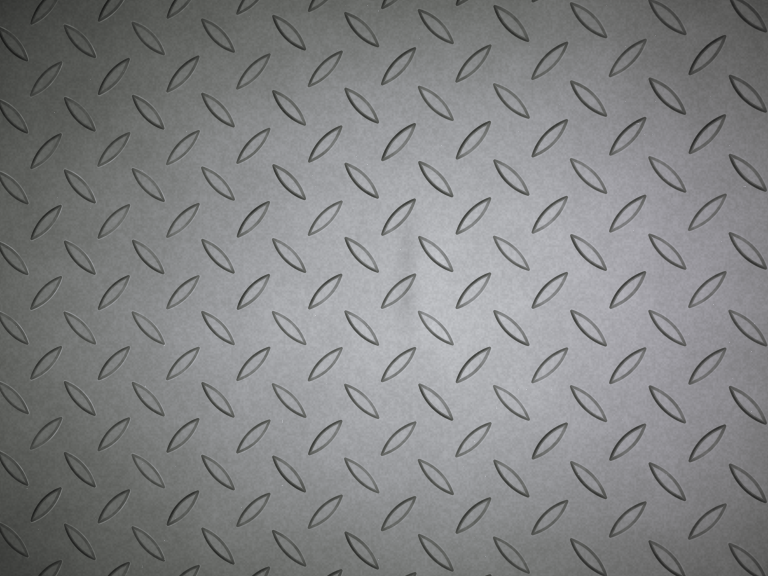
This texture is drawn by a Shadertoy shader. Its source:

```glsl
// Grey rubber floor mat with raised lens-shaped treads in two crossed diagonals.
// Two interleaved square lattices, seen in slight perspective, each hold one lens
// per cell; rims are shaded by side, then a soft glow, a crease and grain are added.

float hash(vec2 p) {
    vec3 q = fract(vec3(p.xyx) * 0.1031);
    q += dot(q, q.yzx + 33.33);
    return fract((q.x + q.y) * q.z);
}

float noise(vec2 p) {
    vec2 i = floor(p), f = fract(p);
    f = f * f * (3.0 - 2.0 * f);
    return mix(mix(hash(i), hash(i + vec2(1, 0)), f.x),
               mix(hash(i + vec2(0, 1)), hash(i + vec2(1, 1)), f.x), f.y);
}

// Signed distance to a pointed lens along y
float lens(vec2 p, float halfLength, float halfWidth) {
    float radius = (halfLength * halfLength + halfWidth * halfWidth) / (2.0 * halfWidth);
    float offset = radius - halfWidth;
    p = abs(p);
    return (p.y - halfLength) * offset > p.x * halfLength
        ? length(p - vec2(0, halfLength))
        : length(p + vec2(offset, 0)) - radius;
}

// Lattice coordinates: the pitch grows gently to the right
vec2 latticeCoord(vec2 p) {
    vec2 d = p - vec2(0.628, 0.4306);
    return d / vec2(0.1273 + 0.0101 * d.x,
                    0.1264 + 0.0101 * d.x + 0.006 * abs(d.y));
}

void mainImage(out vec4 fragColor, in vec2 fragCoord) {
    vec2 p = fragCoord / iResolution.y;
    vec2 uv = fragCoord / iResolution.xy;
    vec2 lattice = latticeCoord(p);
    float soft = 0.7 / (0.1273 * iResolution.y);

    // Broad glow right of the centre, fading to dark corners
    vec2 fromGlow = uv - vec2(0.59, 0.48);
    float light = 0.715 * exp(-1.85 * dot(fromGlow, fromGlow));
    light += 0.03 * (noise(p * 5.0) - 0.5) + 0.025 * (noise(p * 19.0 + 7.0) - 0.5);

    // Short vertical crease with a lit flank
    float creaseSpan = smoothstep(0.36, 0.5, uv.y) * smoothstep(0.68, 0.55, uv.y);
    float acrossCrease = (uv.x - 0.53) / 0.012;
    light -= 0.055 * creaseSpan * exp(-acrossCrease * acrossCrease);
    light += 0.02 * creaseSpan * exp(-pow(acrossCrease * 0.4 - 1.4, 2.0));

    // Treads: falling lenses first, then rising ones half a cell away
    for (int k = 0; k < 2; k++) {
        vec2 q = lattice + 0.5 * float(k);
        vec2 id = floor(q + 0.5);
        float wear = hash(id + 31.0 * float(k) + 50.0);
        float slope = k == 0 ? -1.0 : 1.0;
        float angle = radians(44.0 + 3.0 * wear);
        vec2 along = vec2(cos(angle), slope * sin(angle));
        vec2 across = vec2(along.y, -along.x) * slope;
        vec2 local = vec2(dot(q - id, across), dot(q - id, along));

        float d = lens(local, 0.312, 0.076);
        float side = smoothstep(-0.06, 0.06, local.x);
        float patchy = noise(q * 7.0 + 20.0);
        float halfLine = 0.017 + 0.004 * wear;
        float rim = smoothstep(halfLine + soft, halfLine - soft, abs(d));
        float groove = smoothstep(0.012 + soft, 0.012 - soft, abs(d - 0.008));
        float shine = smoothstep(0.008 + soft, 0.008 - soft, abs(d - 0.024));

        // Left-facing rims are dark, right-facing ones catch light off to the left
        float leftArea = smoothstep(0.4, 0.05, uv.x);
        float rimDark = mix(0.36, 0.28, side) - 0.1 * leftArea + 0.12 * (patchy - 0.5);
        float grooveDark = (0.2 + 0.25 * wear) * (1.0 - side);
        light *= 1.0 - rim * rimDark;
        light *= 1.0 - groove * grooveDark;
        light += shine * side * (0.03 + 0.13 * leftArea * patchy);
        light += 0.015 * smoothstep(soft, -soft, d + 0.03);
    }

    // Fine pebbled grain and sparse bright specks
    float grain = noise(p * 330.0) + 0.6 * noise(p * 150.0 + 40.0) - 0.8;
    light += 0.045 * grain * (0.4 + light);
    light += 0.12 * smoothstep(0.985, 1.0, noise(p * 210.0 + 90.0));

    // Greenish grey in the shade, faint violet to the right
    vec3 tint = mix(vec3(0.985, 1.005, 0.965), vec3(0.99, 1.0, 1.02),
                    smoothstep(0.3, 0.65, light));
    tint += vec3(0.012, -0.008, 0.016) * smoothstep(0.6, 0.95, uv.x);
    fragColor = vec4(clamp(light * tint, 0.0, 1.0), 1.0);
}
```
